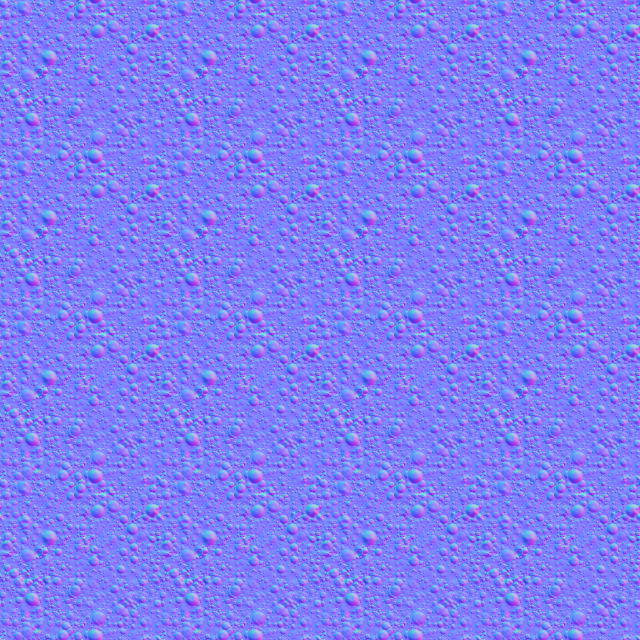
Reproduce this texture map procedurally as a three.js fragment shader.

```glsl
// Tangent-space normal map of a blistered surface, one random patch repeated 4 by 4.
// Four sizes of separate round domes, coarse ones masking finer ones, rise from a
// gritty ground; the summed slope is turned into a normal and stored as colour.

#define REPEATS 4.0        // patches across and up
#define COARSE_CELLS 9.0   // grid of the largest domes, per patch
#define CELL_GROWTH 1.7    // grid refinement from one size to the next
#define DOME_SLOPE 0.8     // steepness of the dome rims
#define DOME_DENSITY 0.68  // share of filled cells
#define GRIT_SLOPE 0.12    // roughness of the ground
#define CRUMPLE 3.0        // extra roughness in broken spots
#define CREASE_HEIGHT 0.002
#define SAMPLE_STEP 0.003  // distance for ground slopes, in patches

varying vec2 vUv;

vec2 hash2(vec2 cell, float seed) {
  vec3 q = fract(cell.xyx * vec3(0.1031, 0.1030, 0.0973) + seed * 0.137);
  q += dot(q, q.yzx + 33.33);
  return fract((q.xx + q.yz) * q.zy);
}

// Value noise on p in lattice units, wrapping after "period" cells.
float wrapNoise(vec2 p, vec2 period, float seed) {
  vec2 i = floor(p);
  vec2 f = p - i;
  f = f * f * f * (f * (f * 6.0 - 15.0) + 10.0);
  float a = hash2(mod(i, period), seed).x;
  float b = hash2(mod(i + vec2(1.0, 0.0), period), seed).x;
  float c = hash2(mod(i + vec2(0.0, 1.0), period), seed).x;
  float d = hash2(mod(i + 1.0, period), seed).x;
  return mix(mix(a, b, f.x), mix(c, d, f.x), f.y);
}

float patchNoise(vec2 p, float cells, float seed) {
  return wrapNoise(p * cells, vec2(cells), seed);
}

// Fine grit plus faint slanted creases.
float groundHeight(vec2 p) {
  float height = 0.0;
  float cells = 26.0;
  for (int octave = 0; octave < 2; octave++) {
    height += GRIT_SLOPE / cells * patchNoise(p, cells, cells);
    cells *= 2.0;
  }
  vec2 slanted = vec2(p.x * 12.0 - p.y * 6.0, p.y * 5.0);
  float ridge = 1.0 - abs(2.0 * wrapNoise(slanted, vec2(6.0, 5.0), 7.0) - 1.0);
  float creased = smoothstep(0.4, 0.8, patchNoise(p, 5.0, 11.0));
  return height + CREASE_HEIGHT * creased * smoothstep(0.8, 1.0, ridge);
}

vec2 groundSlope(vec2 p) {
  vec2 e = vec2(SAMPLE_STEP, 0.0);
  vec2 rise = vec2(groundHeight(p + e.xy) - groundHeight(p - e.xy),
                   groundHeight(p + e.yx) - groundHeight(p - e.yx));
  float broken = smoothstep(0.62, 0.85, patchNoise(p, 13.0, 19.0));
  return -rise / (2.0 * SAMPLE_STEP) * (1.0 + CRUMPLE * broken);
}

// Nearest jittered dome on one grid: outward slope in xy, coverage in z.
vec3 domeLayer(vec2 p, float cells, float layer) {
  vec2 grid = p * cells;
  vec2 home = floor(grid);
  float nearest = 9.0;
  vec2 slope = vec2(0.0);
  for (int y = -1; y <= 1; y++) {
    for (int x = -1; x <= 1; x++) {
      vec2 cell = home + vec2(float(x), float(y));
      vec2 id = mod(cell, cells);
      vec2 jitter = hash2(id, layer + 23.0);
      vec2 traits = hash2(id, layer + 41.0);
      vec2 offset = grid - cell - mix(vec2(0.2), vec2(0.8), jitter);

      // Domes gather in clusters and leave calmer ground between.
      float cluster = patchNoise((id + 0.5) / cells, 6.0, 31.0);
      float density = DOME_DENSITY * mix(0.4, 1.4, cluster);
      density *= layer < 0.5 ? 0.5 : 1.0;

      float dist = length(offset);
      float q = dist / mix(0.22, 0.43, traits.y);
      if (traits.x < density && q < nearest) {
        nearest = q;
        float rim = smoothstep(0.15, 0.85, q) * (1.0 - smoothstep(0.8, 1.12, q));
        float steepness = mix(0.5, 1.3, fract(traits.x * 17.0 + jitter.y));
        slope = steepness * rim * offset / max(dist, 0.001);
      }
    }
  }
  return vec3(slope * DOME_SLOPE, 1.0 - smoothstep(0.95, 1.25, nearest));
}

void main() {
  vec2 p = fract(vUv * REPEATS);
  vec2 slope = groundSlope(p);

  // Small uneven warp keeps the domes from being perfect circles.
  vec2 warp = vec2(patchNoise(p, 26.0, 53.0), patchNoise(p, 26.0, 59.0)) - 0.5;
  vec2 warped = p + 0.005 * warp;
  float bare = 1.0;
  for (int i = 0; i < 4; i++) {
    float layer = float(i);
    float cells = floor(COARSE_CELLS * pow(CELL_GROWTH, layer) + 0.5);
    vec3 dome = domeLayer(warped, cells, layer);
    slope += dome.xy * bare * (1.0 - 0.08 * layer);
    bare *= 1.0 - dome.z;
  }

  vec3 normal = normalize(vec3(slope, 1.0));
  gl_FragColor = vec4(normal * 0.5 + 0.5, 1.0);
}
```
